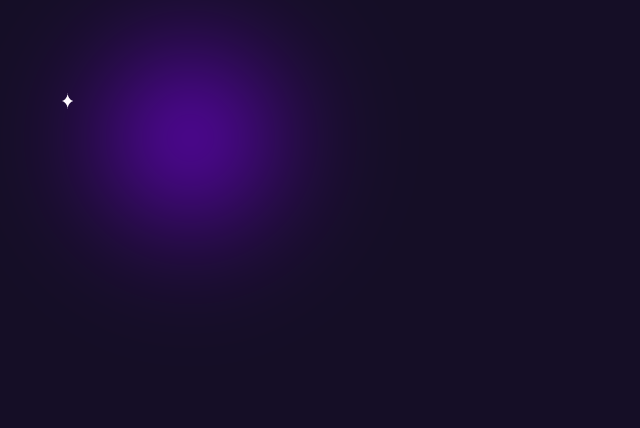
This background is drawn by a WebGL 2 fragment shader. Its source:

```glsl
#version 300 es
precision highp float;

uniform vec2 u_resolution;
out vec4 fragColor;

// Inside test for a four-pointed star with concave sides
float insideStar(vec2 p, vec2 halfSize) {
    vec2 q = pow(abs(p) / halfSize, vec2(0.6));
    return step(q.x + q.y, 1.0);
}

// Star coverage averaged over a 4 x 4 grid within the pixel
float starCoverage(vec2 p, vec2 halfSize, float pixel) {
    float sum = 0.0;
    for (int i = 0; i < 16; i++) {
        vec2 offset = (vec2(i % 4, i / 4) - 1.5) * 0.25 * pixel;
        sum += insideStar(p + offset, halfSize);
    }
    return sum / 16.0;
}

void main() {
    // Coordinates in units of canvas height
    float pixel = 1.0 / u_resolution.y;
    vec2 p = gl_FragCoord.xy * pixel;

    // Violet Gaussian glow over the night colour
    vec2 fromGlow = p - vec2(0.445, 0.678);
    float glow = exp(-17.0 * dot(fromGlow, fromGlow));
    vec3 color = mix(vec3(0.081, 0.055, 0.148), vec3(0.282, 0.028, 0.53), glow);

    // Small white sparkle
    float star = starCoverage(p - vec2(0.158, 0.764), vec2(0.0145, 0.0185), pixel);
    color = mix(color, vec3(1.0, 0.98, 1.0), star);

    fragColor = vec4(color, 1.0);
}
```
